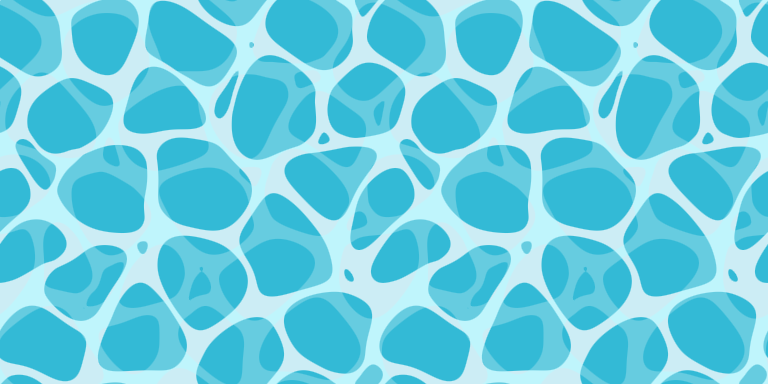
Write a WebGL 2 fragment shader that draws this texture.

```glsl
#version 300 es
precision highp float;
// Sunlit pool water: a pale web of rounded ripples over a fainter, deeper web.

uniform vec2 u_resolution;
out vec4 fragColor;

const float TAU = 6.2831853;

vec2 hash2(vec2 id, float seed) {
    vec2 s = vec2(dot(id, vec2(127.1, 311.7)), dot(id, vec2(269.5, 183.3)));
    return fract(sin(s + seed * 17.3) * 43758.5453);
}

// Whole-number waves bend the web and still wrap on the unit square.
vec2 bend(vec2 p, float seed) {
    p += 0.018 * sin(TAU * (vec2(2.0, 3.0) * p.yx + vec2(0.13, 0.57) * seed));
    p += 0.008 * sin(TAU * (vec2(5.0, 4.0) * p.yx + p + vec2(0.71, 0.29) * seed));
    return p;
}

float above(float value, float level) {
    return clamp((value - level) / max(fwidth(value), 1e-4) + 0.5, 0.0, 1.0);
}

// Coverage of a web of rounded cells; repeats on the unit square.
float web(vec2 p, float level, float seed) {
    p = bend(p, seed);
    vec2 grid = vec2(4.0, 5.0);
    vec2 g = p * grid;
    float nearest = 0.0, total = 0.0, squares = 0.0;

    // Soft share of each site; rows are skewed by 0.4, two columns per five rows.
    for (int j = -2; j <= 2; j++) {
        float row = floor(g.y) + float(j);
        for (int i = -2; i <= 2; i++) {
            float col = floor(g.x - 0.4 * row) + float(i);
            vec2 id = mod(vec2(col + 2.0 * floor(row / 5.0), row), grid);
            vec2 site = vec2(col + 0.4 * row, row) + 0.5 + 0.72 * (hash2(id, seed) - 0.5);
            float share = exp(-length((site - g) / grid) / 0.04);
            nearest = max(nearest, share);
            total += share;
            squares += share * share;
        }
    }

    // Some junctions swell and open into small droplets.
    float swell = sin(TAU * (2.0 * p.x + p.y + 0.37 * seed))
                * sin(TAU * (2.0 * p.y - p.x + 0.21 * seed));
    swell = smoothstep(0.25, 0.75, swell);
    float cell = above(nearest / total - 0.06 * swell, level);
    float droplet = 1.0 - above(squares / (total * total) - 0.11 * swell, 0.225);
    return 1.0 - max(cell, droplet);
}

void main() {
    // Two square tiles side by side.
    vec2 p = gl_FragCoord.xy / u_resolution * vec2(2.0, 1.0);
    float front = web(p, 0.58, 1.0);
    float back = web(p + vec2(0.37, 0.21), 0.61, 4.0);

    vec3 water = mix(vec3(0.20, 0.73, 0.84), vec3(0.40, 0.80, 0.88), back);
    vec3 light = mix(vec3(0.80, 0.93, 0.96), vec3(0.75, 0.96, 0.99), back);
    fragColor = vec4(mix(water, light, front), 1.0);
}
```
